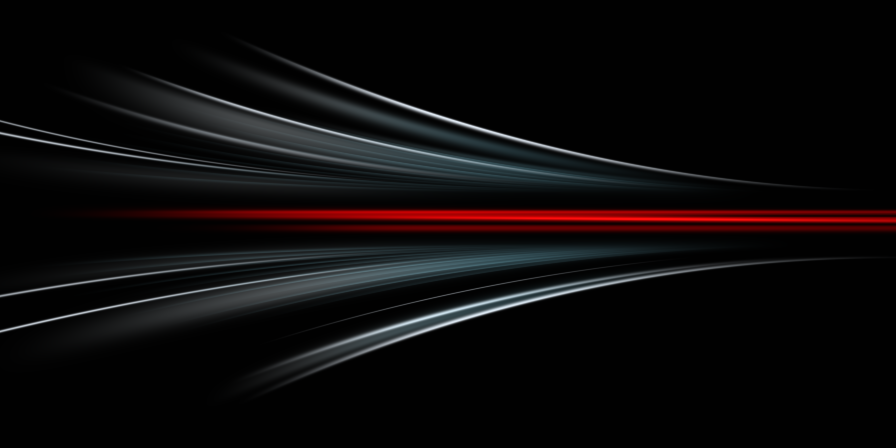
Write a WebGL 1 fragment shader that draws this background.

```glsl
precision highp float;
// Streaks of light on black: silver and teal ribbons fan out to the left
// above and below a red beam. Each ribbon follows a power curve and has a
// crisp outer edge, a softer inner edge and a fade along its length.

uniform vec2 u_resolution;

const vec3 SILVER = vec3(0.92, 0.96, 1.0);
const vec3 GRAPHITE = vec3(0.82, 0.86, 0.88);
const vec3 TEAL = vec3(0.50, 0.78, 0.86);
const vec3 RED = vec3(1.0, 0.0, 0.005);

float hash(float n) {
  return fract(sin(n * 91.37 + 4.1) * 4375.85);
}

// Fade in from span.x to span.y, then out until span.z.
float window(float x, vec3 span) {
  return smoothstep(span.x, span.y, x) * (1.0 - smoothstep(span.y, span.z, x));
}

// Bell with separate widths on its outer (d < 0) and inner (d > 0) sides.
float bell(float d, vec2 widths) {
  float w = max(d < 0.0 ? widths.x : widths.y, 0.7 / u_resolution.y);
  return exp(-d * d / (w * w));
}

// curve = (height at the right, spread at the left, power); the sign of the
// spread selects the upper or lower fan.
float streak(vec2 p, vec3 curve, vec2 widths, vec3 span) {
  float t = max(1.0 - p.x, 0.0001);
  float d = (p.y - curve.x + curve.y * pow(t, curve.z)) * sign(curve.y);
  return bell(d, widths * mix(0.35, 1.15, t)) * window(p.x, span);
}

// Broad translucent ribbons.
float upperBands(vec2 p) {
  float v = 0.34 * streak(p, vec3(0.430, 0.51, 2.0), vec2(0.016, 0.022), vec3(0.18, 0.43, 0.82));
  v += 0.34 * streak(p, vec3(0.435, 0.355, 2.35), vec2(0.018, 0.050), vec3(0.06, 0.30, 0.72));
  v += 0.22 * streak(p, vec3(0.428, 0.40, 2.2), vec2(0.008, 0.045), vec3(0.28, 0.56, 0.86));
  v += 0.13 * streak(p, vec3(0.435, 0.078, 3.0), vec2(0.018, 0.028), vec3(-0.10, 0.26, 0.62));
  return v;
}

float lowerBands(vec2 p) {
  float v = 0.36 * streak(p, vec3(0.540, -0.26, 2.3), vec2(0.030, 0.034), vec3(-0.02, 0.36, 0.78));
  v += 0.36 * streak(p, vec3(0.572, -0.56, 2.05), vec2(0.014, 0.026), vec3(0.22, 0.45, 0.80));
  v += 0.17 * streak(p, vec3(0.545, -0.22, 2.1), vec2(0.014, 0.030), vec3(0.25, 0.60, 0.90));
  v += 0.14 * streak(p, vec3(0.540, -0.095, 3.0), vec2(0.016, 0.022), vec3(-0.10, 0.28, 0.68));
  return v;
}

// Narrow bright rims.
float upperRims(vec2 p) {
  float v = 0.95 * streak(p, vec3(0.424, 0.612, 1.95), vec2(0.004, 0.008), vec3(0.24, 0.49, 0.99));
  v += 0.75 * streak(p, vec3(0.435, 0.40, 2.26), vec2(0.003, 0.005), vec3(0.13, 0.28, 0.78));
  v += 0.38 * streak(p, vec3(0.430, 0.28, 2.83), vec2(0.004, 0.007), vec3(0.04, 0.25, 0.66));
  v += 0.55 * streak(p, vec3(0.430, 0.16, 3.2), vec2(0.002), vec3(-0.30, 0.04, 0.48));
  v += 0.75 * streak(p, vec3(0.432, 0.135, 3.0), vec2(0.0025), vec3(-0.30, 0.04, 0.44));
  return v;
}

float lowerRims(vec2 p) {
  float v = 0.90 * streak(p, vec3(0.575, -0.62, 2.07), vec2(0.005, 0.008), vec3(0.26, 0.52, 1.05));
  v += 0.70 * streak(p, vec3(0.570, -0.525, 2.05), vec2(0.005, 0.007), vec3(0.25, 0.48, 0.92));
  v += 0.35 * streak(p, vec3(0.555, -0.44, 2.1), vec2(0.002), vec3(0.28, 0.50, 0.78));
  v += 0.80 * streak(p, vec3(0.540, -0.20, 2.4), vec2(0.0025), vec3(-0.30, 0.05, 0.54));
  v += 0.65 * streak(p, vec3(0.540, -0.121, 2.95), vec2(0.0025), vec3(-0.30, 0.04, 0.48));
  return v;
}

// Faint filaments scattered through both fans.
float filaments(vec2 p) {
  float v = 0.0;
  for (int i = 0; i < 11; i++) {
    float k = float(i) / 10.0;
    float r = hash(float(i));
    vec3 span = vec3(0.0, 0.28, 0.62) + 0.2 * k + 0.08 * r;
    vec2 widths = vec2(0.002, 0.003 + 0.005 * r);
    float power = mix(3.1, 2.2, k);
    v += (0.07 + 0.12 * r) * streak(p, vec3(0.433, mix(0.07, 0.40, k), power), widths, span);
    v += (0.19 - 0.12 * r) * streak(p, vec3(0.543, -mix(0.06, 0.36, k), power), widths, span);
  }
  return v;
}

// Layered beam: bright upper slab, dim lower slab, dark seams and a hot core.
vec3 beam(vec2 p) {
  float core = mix(0.478, 0.492, p.x);
  float d = p.y - core;
  float glow = smoothstep(0.02, 0.52, p.x) * mix(1.0, 0.8, smoothstep(0.7, 1.0, p.x));
  float v = 0.75 * bell(d, vec2(0.013, 0.007));
  v += 0.40 * bell(p.y - 0.509, vec2(0.010, 0.008)) * smoothstep(0.15, 0.45, p.x);
  v += 0.45 * bell(p.y - 0.473, vec2(0.004)) * smoothstep(0.05, 0.3, p.x);
  v *= 1.0 - 0.75 * bell(p.y - mix(0.497, 0.501, p.x), vec2(0.0035));
  v *= 1.0 - 0.8 * bell(p.y - 0.482, vec2(0.003)) * smoothstep(0.62, 0.9, p.x);
  float hot = bell(d - 0.001, vec2(0.003)) * window(p.x, vec3(0.35, 0.72, 1.15));
  return RED * v * glow + vec3(0.35, 0.06, 0.05) * hot;
}

void main() {
  vec2 p = gl_FragCoord.xy / u_resolution;
  p.y = 1.0 - p.y; // heights run downward from the top edge
  vec3 bandTint = mix(GRAPHITE, TEAL, smoothstep(0.28, 0.62, p.x));
  vec3 color = vec3(0.004);
  color += bandTint * (upperBands(p) + lowerBands(p));
  color += TEAL * filaments(p);
  color += SILVER * (upperRims(p) + lowerRims(p));
  color += beam(p);
  gl_FragColor = vec4(min(color, 1.0), 1.0);
}
```
